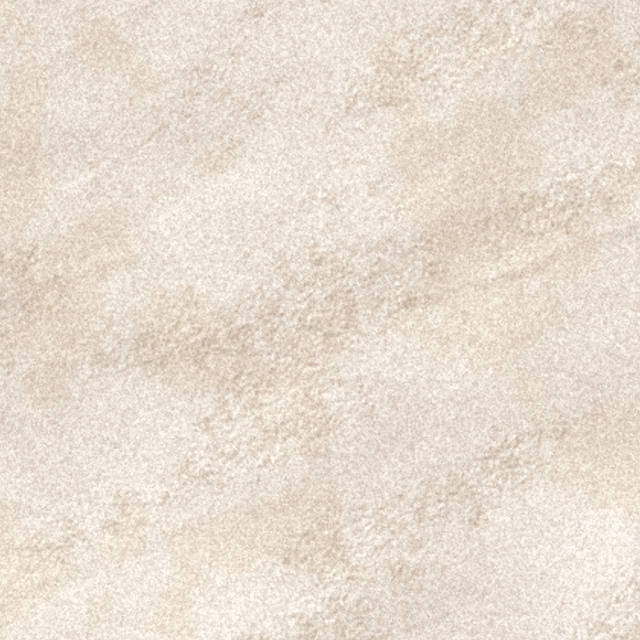
A three.js fragment shader for this texture:

```glsl
// Pale beige sandstone: slanted soft clouds, rough crumbling patches with small
// lit bumps, warm stains, a few thin veins and an even sandy grain.
// All layers add to one tone value, which is then mapped to a colour ramp.

#define BED_ANGLE 0.50
#define BASE_TONE 0.700
#define CLOUD_CONTRAST 0.62
#define GRAIN_SCALE 300.0
#define GRAIN_CONTRAST 0.95
#define BUMP_SCALE 165.0
#define BUMP_CONTRAST 0.62
#define STAIN_DEPTH 0.25
#define VEIN_DEPTH 0.24
#define SHADOW_COLOR vec3(0.795, 0.728, 0.672)
#define LIGHT_COLOR vec3(0.980, 0.955, 0.922)
#define WARM_TINT vec3(0.998, 0.984, 0.956)

varying vec2 vUv;

float hash(vec2 p) {
  vec3 a = fract(vec3(p.xyx) * 0.1031);
  a += dot(a, a.yzx + 33.33);
  return fract((a.x + a.y) * a.z);
}

// Smooth value noise, 0 to 1
float noise(vec2 p) {
  vec2 cell = floor(p);
  vec2 f = fract(p);
  f = f * f * (3.0 - 2.0 * f);
  float low = mix(hash(cell), hash(cell + vec2(1.0, 0.0)), f.x);
  float high = mix(hash(cell + vec2(0.0, 1.0)), hash(cell + vec2(1.0, 1.0)), f.x);
  return mix(low, high, f.y);
}

// Five octaves, each turned to hide the lattice
float fbm(vec2 p) {
  float sum = 0.0;
  float weight = 0.516;
  for (int i = 0; i < 5; i++) {
    sum += weight * noise(p);
    p = mat2(0.8, 0.6, -0.6, 0.8) * p * 2.05 + 17.3;
    weight *= 0.5;
  }
  return sum;
}

mat2 rotation(float angle) {
  float c = cos(angle);
  float s = sin(angle);
  return mat2(c, -s, s, c);
}

// Sandy grain: two crossed sets of short flecks plus finer dust, about -0.5 to 0.5
float sandGrain(vec2 p) {
  vec2 d = rotation(0.785) * p * GRAIN_SCALE;
  float flecks = noise(d * vec2(0.7, 1.2)) + noise(d * vec2(1.2, 0.7) + 71.0);
  float dust = noise(p * GRAIN_SCALE * 1.4 + 133.0);
  return 0.42 * (flecks - 1.0) + 0.45 * (dust - 0.5);
}

// Bumps lit from the upper left
float bumpLight(vec2 p) {
  vec2 toLight = vec2(-0.0028, 0.0034);
  vec2 q = p + 0.004 * noise(p * 80.0);
  float fine = noise(q * BUMP_SCALE) - noise((q + toLight) * BUMP_SCALE);
  float coarse = noise(q * 85.0 + 9.0) - noise((q + toLight) * 85.0 + 9.0);
  return 0.85 * fine + 0.45 * coarse;
}

// Wavering vein: sharp upper edge, soft lower shade, fading at both ends
float vein(vec2 p, vec2 start, float slope, float span) {
  float along = (p.x - start.x) / span;
  float wave = 0.06 * (fbm(vec2(p.x * 5.0, start.y * 40.0)) - 0.5);
  float ragged = 0.012 * (noise(p * 70.0) - 0.5);
  float d = p.y - start.y - slope * (p.x - start.x) - wave - ragged;
  float line = exp(-d * d / (d > 0.0 ? 0.00003 : 0.00022));
  float ends = smoothstep(0.0, 0.3, along) * (1.0 - smoothstep(0.8, 1.1, along));
  return line * ends * (0.6 + 0.6 * noise(p * 14.0));
}

void main() {
  vec2 uv = vUv;
  vec2 bed = rotation(BED_ANGLE) * uv;
  vec2 warp = 0.05 * vec2(fbm(uv * 6.0 + 5.0), fbm(uv * 6.0 + 41.0));

  // Slanted clouds, a little lighter towards the bottom
  float cloud = fbm((bed + warp) * vec2(3.2, 8.5) + 11.0) - 0.5;
  cloud += 0.10 * (0.5 - uv.y);

  // Ragged rough patches, broken up into crumbs
  float patches = fbm((bed + warp) * vec2(3.6, 10.0) + 57.0);
  float rough = smoothstep(0.47, 0.68, patches + 0.22 * (noise(uv * 55.0) - 0.5));
  float crumbs = smoothstep(0.40, 0.66, fbm(uv * 62.0 + 23.0));
  float stain = rough * (0.2 + 0.8 * crumbs);

  // Broad warm discolouration, strongest in the upper right
  float corner = 1.0 - smoothstep(0.05, 0.45, distance(uv, vec2(0.83, 0.87)));
  float warm = smoothstep(0.55, 0.67, fbm(uv * 6.5 + 83.0) + 0.12 * corner);

  float veins = vein(uv, vec2(0.52, 0.49), 0.31, 0.54);
  veins += 0.6 * vein(uv, vec2(-0.15, 0.48), 0.36, 0.42);
  veins += 0.6 * vein(uv, vec2(-0.12, 0.01), 0.38, 0.48);

  // Add the layers and colour them
  float tone = BASE_TONE + CLOUD_CONTRAST * cloud;
  tone += GRAIN_CONTRAST * sandGrain(uv);
  tone += BUMP_CONTRAST * (0.15 + 0.85 * rough) * bumpLight(uv);
  tone -= STAIN_DEPTH * stain + VEIN_DEPTH * veins + 0.08 * warm;
  vec3 color = mix(SHADOW_COLOR, LIGHT_COLOR, clamp(tone, -0.3, 1.1));
  color *= mix(vec3(1.0), WARM_TINT, clamp(0.8 * warm + 0.4 * stain, 0.0, 1.0));
  gl_FragColor = vec4(color, 1.0);
}
```
